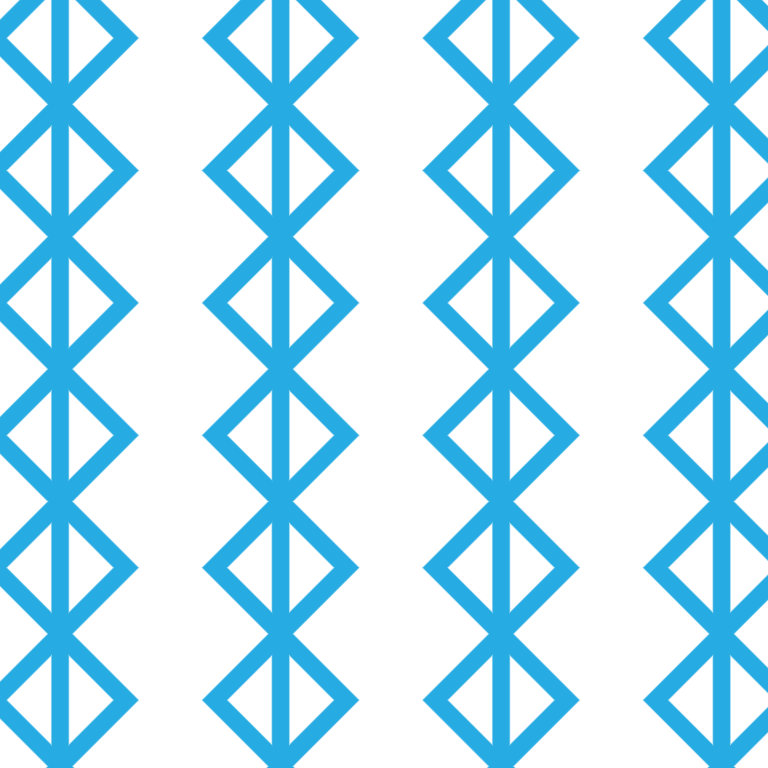
Give the GLSL for this pattern, as a WebGL 2 fragment shader.

```glsl
#version 300 es
precision highp float;

uniform vec2 u_resolution;
out vec4 fragColor;

// Signed distance to a square outline standing on its corner
float diamondRing(vec2 p, float radius, float halfWidth) {
    return abs(abs(p.x) + abs(p.y) - radius) * 0.7071 - halfWidth;
}

void main() {
    vec2 uv = gl_FragCoord.xy / u_resolution;

    // Fold the canvas into cells centred on each diamond
    vec2 period = vec2(0.2871, 0.1724);
    vec2 cell = mod(uv - vec2(0.3654, 0.6056) + 0.5 * period, period) - 0.5 * period;

    // Chain of diamonds joined by an upright bar
    float ring = diamondRing(cell, 0.0859, 0.0116);
    float bar = abs(cell.x) - 0.0114;
    float dist = min(ring, bar);

    // Soft edge, never thinner than a pixel
    float soft = max(0.0014, 0.7 / u_resolution.y);
    float ink = 1.0 - smoothstep(-soft, soft, dist);

    vec3 white = vec3(1.0);
    vec3 skyBlue = vec3(0.15, 0.67, 0.885);
    fragColor = vec4(mix(white, skyBlue, ink), 1.0);
}
```
